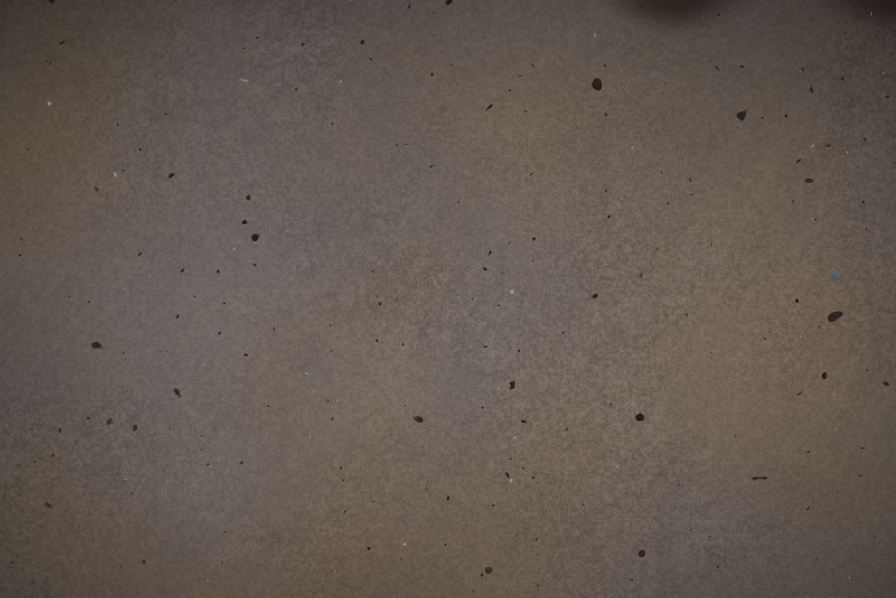
Reproduce this texture procedurally as a Shadertoy shader.

```glsl
// Bare packed earth seen from above: soft warm and cool patches, scuffed relief
// and fine sandy grain from value noise, littered with dark crumbs and pale
// chips scattered on jittered grids, and darkened towards the frame edges.

#define EARTH vec3(1.0, 0.893, 0.808)
#define WARM_TINT vec3(0.014, 0.001, -0.018)
#define CRUMB_COLOR vec3(0.15, 0.115, 0.095)
#define CHIP_COLOR vec3(0.60, 0.61, 0.60)
#define BRIGHTNESS 0.457
#define VIGNETTE 0.092
#define GRAIN 0.075
#define PATCHES 0.085
#define RELIEF 0.11
#define LENS_CENTER vec2(0.5, 0.45)

float hash(vec2 p) {
    vec3 q = fract(vec3(p.xyx) * 0.1031);
    q += dot(q, q.yzx + 33.33);
    return fract((q.x + q.y) * q.z);
}

float noise(vec2 p) {
    vec2 i = floor(p), f = fract(p);
    f = f * f * (3.0 - 2.0 * f);
    return mix(mix(hash(i), hash(i + vec2(1, 0)), f.x),
               mix(hash(i + vec2(0, 1)), hash(i + vec2(1, 1)), f.x), f.y);
}

float fbm(vec2 p) {
    float sum = 0.0, amp = 0.5;
    for (int i = 0; i < 5; i++) {
        sum += amp * noise(p);
        p = mat2(0.8, 0.6, -0.6, 0.8) * p * 2.03 + 17.3;
        amp *= 0.5;
    }
    return sum;
}

// Ragged ellipses on a jittered grid: x is coverage, y a random tone per piece.
vec2 scatter(vec2 p, float cell, float share, float radius, float seed) {
    vec2 id = floor(p / cell) + seed;
    if (hash(id) > share) return vec2(0.0);
    vec2 jitter = 0.2 + 0.6 * vec2(hash(id + 11.7), hash(id + 29.1));
    vec2 q = (fract(p / cell) - jitter) * cell;
    float angle = 6.2832 * hash(id + 43.9);
    float c = cos(angle), s = sin(angle);
    q = mat2(c, -s, s, c) * q;
    float size = radius * mix(0.4, 1.0, pow(hash(id + 57.3), 2.0));
    float slim = mix(0.3, 1.0, hash(id + 71.9));
    float ragged = 1.1 * (noise(p * 0.9 / size + seed) - 0.5);
    float d = (length(q / vec2(1.0, slim)) / size - 1.0 + ragged) * size * slim;
    float blur = 0.8 / iResolution.y;
    return vec2(1.0 - smoothstep(-blur, blur, d), hash(id + 83.3));
}

// Trodden ground height, warped so that the scuffs curl.
float ground(vec2 p) {
    vec2 warp = vec2(noise(p * 5.0), noise(p * 5.0 + 31.0));
    return fbm(p * 17.0 + 3.0 * warp);
}

void mainImage(out vec4 fragColor, in vec2 fragCoord) {
    vec2 uv = fragCoord / iResolution.xy;
    vec2 p = fragCoord / iResolution.y;

    // Light falling off from the lens centre
    vec2 lens = (uv - LENS_CENTER) * 2.0;
    float r2 = dot(lens, lens);
    float light = BRIGHTNESS - VIGNETTE * r2 - 0.008 * r2 * r2;
    float exposure = light / BRIGHTNESS;

    // Broad patches, scuffed relief lit from the upper left, sandy grain
    float patches = fbm(p * 3.2 + 4.0) - 0.48;
    vec2 slope = vec2(-0.003, 0.003);
    float relief = ground(p - slope) - ground(p + slope);
    float rough = smoothstep(0.35, 0.65, fbm(p * 4.0 + 51.0));
    float grain = (noise(p * 310.0) - 0.5) + 0.6 * (noise(p * 150.0 + 9.0) - 0.5);
    float tone = PATCHES * patches + RELIEF * relief * mix(0.4, 1.2, rough);
    tone += GRAIN * grain * mix(0.75, 1.15, rough);

    // Faint wandering creases, only in rough places
    float crease = abs(fbm(p * 6.0 + 80.0) - 0.48);
    tone -= 0.022 * rough * (1.0 - smoothstep(0.0, 0.016, crease));
    vec3 color = EARTH * (light + tone * exposure);

    // Ochre against purplish grey, warmer towards the bottom
    float warmth = 5.0 * (fbm(p * 2.4 + 120.0) - 0.48) + 0.8 * (0.5 - uv.y);
    color += WARM_TINT * warmth * exposure;

    // Damp brown stains along the top right edge
    float bumps = 0.5 + 0.5 * cos((uv.x - 0.755) * 25.6);
    float stain = smoothstep(0.96, 1.03, uv.y + 0.05 * bumps + 0.06 * patches - 0.015);
    stain *= smoothstep(0.62, 0.7, uv.x) * bumps;
    color = mix(color, CRUMB_COLOR * 0.8, 0.75 * stain);

    // Dark crumbs, from a few clods down to many specks
    for (int i = 0; i < 3; i++) {
        float k = float(i);
        vec2 crumb = scatter(p, 0.13 / (1.0 + k), 0.2 - 0.03 * k,
                             0.011 / (1.0 + 1.3 * k), 7.0 + 101.0 * k);
        vec3 soil = CRUMB_COLOR * mix(0.7, 1.5, crumb.y) * (0.7 + 0.6 * noise(p * 240.0));
        color = mix(color, soil * mix(0.6, 1.0, exposure), 0.88 * crumb.x);
    }

    // Pale chips, some of them bluish
    for (int i = 0; i < 2; i++) {
        float k = float(i);
        vec2 chip = scatter(p, 0.16 - 0.1 * k, 0.09, 0.007 - 0.0035 * k, 411.0 + 97.0 * k);
        vec3 stone = mix(CHIP_COLOR, vec3(0.27, 0.36, 0.42), step(0.7, chip.y));
        color = mix(color, stone * mix(0.7, 1.0, exposure), 0.85 * chip.x);
    }

    fragColor = vec4(clamp(color, 0.0, 1.0), 1.0);
}
```
